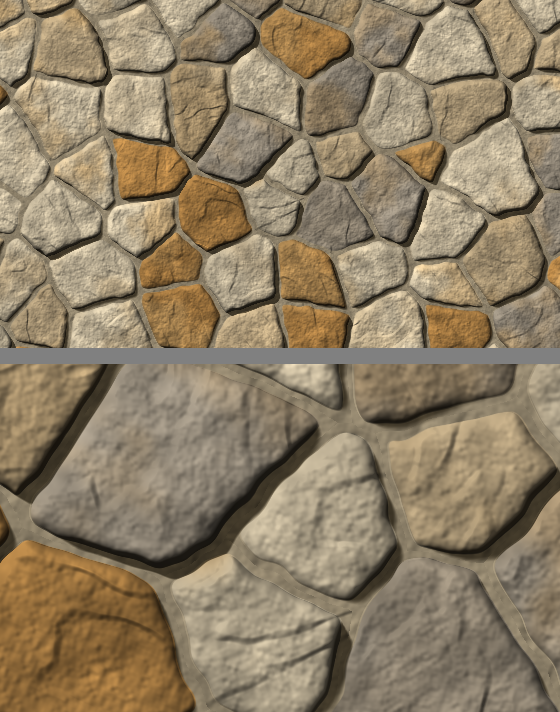
Top, the full canvas; bottom, a detail of the centre.
Give the GLSL for this texture, as a Shadertoy shader.

```glsl
// Fieldstone wall: irregular stones set in recessed mortar, lit from the upper left.
// Stones are cells of a weighted Voronoi diagram with rounded corners; a height
// field built from them gives the rims, broken faces and cast shadows.

const vec2 CELL = vec2(0.203, 0.165);    // mean stone size, canvas height = 1
const float JOINT = 0.0070;              // half width of the mortar joint
const float ROUNDING = 0.0045;
const vec3 LIGHT = vec3(-0.50, 0.54, 0.68);

const vec3 CREAM = vec3(0.715, 0.665, 0.565);
const vec3 TAN = vec3(0.650, 0.575, 0.450);
const vec3 GREY = vec3(0.520, 0.485, 0.430);
const vec3 OCHRE = vec3(0.620, 0.455, 0.245);
const vec3 RUST = vec3(0.660, 0.530, 0.340);
const vec3 MORTAR = vec3(0.580, 0.530, 0.435);
const vec3 SHADOW = vec3(0.44, 0.42, 0.37);

struct Stone { float edge; vec2 id; vec2 centre; };

// Sine-free hashes
float hash1(vec2 p) {
    vec3 q = fract(p.xyx * 0.1031);
    q += dot(q, q.yzx + 33.33);
    return fract((q.x + q.y) * q.z);
}

vec2 hash2(vec2 p) {
    return vec2(hash1(p + 17.0), hash1(p + 59.0));
}

float noise(vec2 p) {
    vec2 i = floor(p), f = fract(p);
    f = f * f * (3.0 - 2.0 * f);
    return mix(mix(hash1(i), hash1(i + vec2(1, 0)), f.x),
               mix(hash1(i + vec2(0, 1)), hash1(i + vec2(1, 1)), f.x), f.y);
}

float fbm(vec2 p) {
    float sum = 0.0, amp = 0.533;
    for (int i = 0; i < 4; i++) {
        sum += amp * noise(p);
        p = mat2(1.6, 1.2, -1.2, 1.6) * p + 11.7;
        amp *= 0.5;
    }
    return sum;
}

// Stone layout
vec2 site(vec2 id) {
    vec2 stagger = vec2(0.5 * mod(id.y, 2.0), 0.0);
    return (id + stagger + 0.14 + 0.72 * hash2(id)) * CELL;
}

float power(vec2 p, vec2 centre, vec2 id) {
    vec2 r = centre - p;
    return dot(r, r) - 0.3 * CELL.x * CELL.y * hash1(id + 91.0);
}

Stone findStone(vec2 p) {
    p += 0.022 * (vec2(noise(p * 9.0), noise(p * 9.0 + 40.0)) - 0.5);
    p += 0.007 * (vec2(noise(p * 42.0), noise(p * 42.0 + 70.0)) - 0.5);
    vec2 base = floor(p / CELL);
    Stone s;
    float nearest = 1e5;
    for (int k = 0; k < 25; k++) {
        vec2 id = base + vec2(k % 5 - 2, k / 5 - 2);
        vec2 c = site(id);
        float w = power(p, c, id);
        if (w < nearest) { nearest = w; s.id = id; s.centre = c; }
    }
    // Soft minimum of the distances to all sides rounds the corners
    float sum = 1e-9;
    for (int k = 0; k < 25; k++) {
        vec2 id = base + vec2(k % 5 - 2, k / 5 - 2);
        if (id == s.id) continue;
        vec2 c = site(id);
        float side = (power(p, c, id) - nearest) / (2.0 * length(c - s.centre) + 1e-4);
        sum += exp(-side / ROUNDING);
    }
    s.edge = -ROUNDING * log(sum) - JOINT;
    return s;
}

// Coarse shape: short steep rim, gently tilted face
float stoneHeight(vec2 p, Stone s) {
    float rise = 1.0 - exp(-max(s.edge, 0.0) / 0.0055);
    float tilt = dot(p - s.centre, hash2(s.id + 5.0) - 0.5) * 0.20;
    return rise * (0.011 + 0.012 * hash1(s.id + 23.0) + tilt);
}

// Each stone gets its own turned piece of the rock pattern
vec2 rockSpace(vec2 p, vec2 id) {
    float a = 6.283 * hash1(id + 31.0);
    return mat2(cos(a), sin(a), -sin(a), cos(a)) * p + id * 7.3;
}

// Fine shape: broken ledges, lumps and grain
float relief(vec2 q) {
    float layer = fbm(q * vec2(4.0, 8.0)) * 5.0;
    float ledge = floor(layer) + smoothstep(0.78, 1.0, fract(layer));
    return 0.0034 * ledge + 0.009 * fbm(q * 17.0)
         + 0.0016 * noise(q * 120.0) + 0.0010 * noise(q * 220.0);
}

vec3 stoneColour(vec2 id, vec2 q) {
    float kind = hash1(id + 47.0);
    vec3 c = kind < 0.46 ? CREAM : kind < 0.71 ? TAN : kind < 0.87 ? GREY : OCHRE;
    float stain = smoothstep(0.42, 0.68, fbm(q * 7.0 + 3.0));
    c = mix(c, RUST, stain * 0.7 * hash1(id + 73.0));
    c *= 0.94 + 0.12 * hash1(id + 83.0);
    return c * (0.76 + 0.48 * fbm(q * 32.0 + 9.0));
}

// Darkness cast on a point by higher stone towards the light
float castShadow(vec2 p, float h) {
    vec2 dir = normalize(LIGHT.xy);
    float cover = 0.0;
    for (int i = 1; i <= 5; i++) {
        float reach = 0.0045 * float(i);
        vec2 t = p + dir * reach;
        cover = max(cover, stoneHeight(t, findStone(t)) - h - 0.52 * reach);
    }
    return smoothstep(0.0, 0.005, cover);
}

void mainImage(out vec4 fragColor, in vec2 fragCoord) {
    vec2 p = fragCoord / iResolution.y + 3.0;
    float soft = 0.8 / iResolution.y;
    Stone s = findStone(p);
    float h = stoneHeight(p, s);
    float mask = smoothstep(-soft, soft, s.edge);

    // Slope of coarse and fine shape together
    vec2 e = vec2(0.002, 0.0);
    vec2 px = p + e.xy, py = p + e.yx;
    vec2 coarse = vec2(stoneHeight(px, findStone(px)), stoneHeight(py, findStone(py))) - h;
    vec2 q = rockSpace(p, s.id);
    vec2 fine = vec2(relief(rockSpace(px, s.id)), relief(rockSpace(py, s.id))) - relief(q);
    vec2 slope = (0.7 * coarse + fine * mix(0.5, 1.0, mask)) / e.x;

    // Light relative to a flat, facing surface
    float lit = max(dot(normalize(vec3(-slope, 1.0)), normalize(LIGHT)), 0.0) / 0.68;
    float shade = 0.38 + 0.62 * min(lit, 1.3);
    vec3 shadow = mix(vec3(1.0), SHADOW, castShadow(p, h));

    vec3 mortar = MORTAR * (0.80 + 0.3 * fbm(p * 60.0));
    vec3 colour = mix(mortar, stoneColour(s.id, q), mask) * shade * shadow;
    fragColor = vec4(colour, 1.0);
}
```
